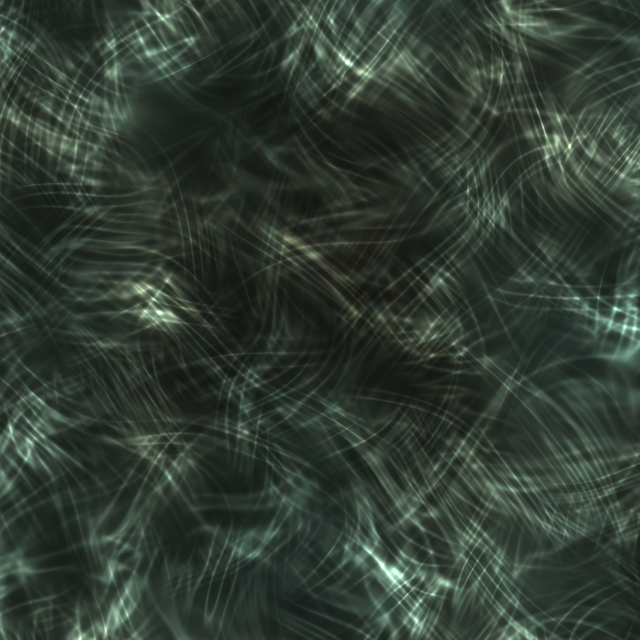
Reproduce this texture procedurally as a Shadertoy shader.

```glsl
// Dark green, smoky tangle of fine curved fibres that cross around a dim warm centre.

// Pseudo-random unit vector for a lattice cell.
vec2 cellGradient(vec2 cell) {
    uvec2 k = uvec2(ivec2(cell)) * uvec2(1597u, 3812u) + uvec2(7919u, 104u);
    uint h = (k.x ^ (k.y * 2699u)) * 747796405u;
    h = ((h >> 15) ^ h) * 277803737u;
    h = (h >> 13) ^ h;
    float angle = float(h & 65535u) / 65536.0 * 6.28318;
    return vec2(cos(angle), sin(angle));
}

float gradientNoise(vec2 p) {
    vec2 cell = floor(p), f = p - cell;
    vec2 u = f * f * f * (f * (f * 6.0 - 15.0) + 10.0);
    vec2 e = vec2(0.0, 1.0);
    float low = mix(dot(cellGradient(cell), f),
                    dot(cellGradient(cell + e.yx), f - e.yx), u.x);
    float high = mix(dot(cellGradient(cell + e.xy), f - e.xy),
                     dot(cellGradient(cell + e.yy), f - e.yy), u.x);
    return mix(low, high, u.y);
}

float cloudNoise(vec2 p) {
    float sum = 0.0, weight = 1.0;
    for (int i = 0; i < 4; i++) {
        sum += weight * gradientNoise(p);
        p = mat2(1.6, 1.2, -1.2, 1.6) * p + 17.3;
        weight *= 0.55;
    }
    return sum;
}

// One family of bent strands: x = bright thin fibres, y = soft streaked haze.
vec2 strandLayer(vec2 p, float id) {
    vec2 seed = vec2(37.7, 61.3) * (id + 1.0);

    // Bend the plane, then turn it to the direction of this family.
    vec2 bend = vec2(gradientNoise(p * 2.7 + seed), gradientNoise(p * 2.7 - seed));
    float side = mod(id, 2.0) * 2.0 - 1.0;
    float angle = side * (0.75 + 0.35 * sin(id * 2.4));
    vec2 q = mat2(cos(angle), -sin(angle), sin(angle), cos(angle)) * (p + 0.17 * bend);

    // Thin ridges lie on the zero lines of stretched noise.
    float pitch = 36.0 + 22.0 * fract(id * 0.618);
    float ridge = gradientNoise(q * vec2(6.5, pitch) + seed.yx);
    float fibre = exp(-55.0 * ridge * ridge);
    float gate = smoothstep(-0.1, 0.5, gradientNoise(q * vec2(5.0, 9.0) - seed.yx));
    float haze = gradientNoise(q * vec2(8.0, 27.0) + seed * 1.7);
    return vec2(fibre * gate, haze);
}

void mainImage(out vec4 fragColor, in vec2 fragCoord) {
    vec2 p = fragCoord / iResolution.y;
    vec2 fromCentre = (fragCoord - 0.5 * iResolution.xy) / iResolution.y;

    vec2 strands = vec2(0.0);
    for (int i = 0; i < 9; i++) strands += strandLayer(p, float(i));

    // Broad light and shade, darkest just above the middle.
    float cloud = cloudNoise(p * 4.0 + 5.2);
    vec2 toShade = fromCentre - vec2(-0.02, 0.06);
    float shade = exp(-dot(toShade, toShade) * 11.0);

    float exposure = 0.6 * (strands.x - 0.63) + 0.09 * strands.y
                   + 0.55 * cloud - 0.55 * shade + 0.13;
    float brightness = 0.17 * exp(exposure);

    // Cool green outside, olive brown in the middle and in stray patches.
    float warmth = 0.25 + 0.5 * shade + 0.7 * gradientNoise(p * 3.2 + 41.0)
                 + 0.5 * gradientNoise(p * 30.0 + 9.0) * (0.3 + shade);
    vec3 tint = mix(vec3(0.92, 1.24, 1.09), vec3(1.09, 1.15, 0.88), clamp(warmth, 0.0, 1.0));

    fragColor = vec4(clamp(brightness * tint, 0.0, 1.0), 1.0);
}
```
